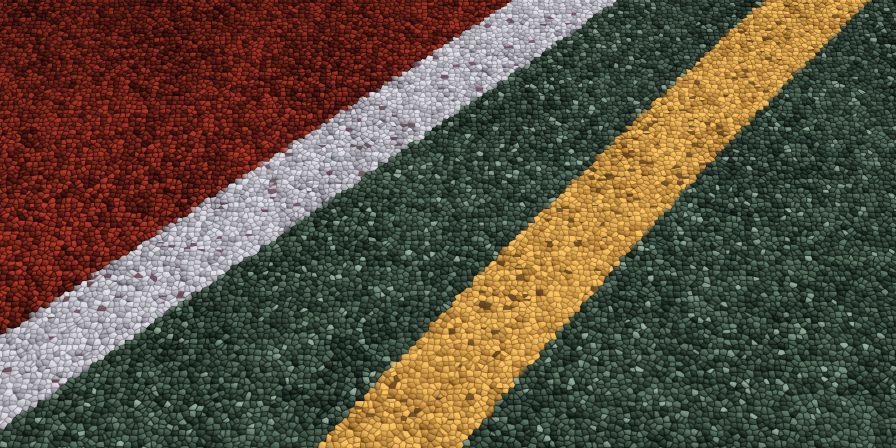
This texture is drawn by a Shadertoy shader. Its source:

```glsl
// Rubber granule sports ground: red and green fields with a white and a yellow painted line.

vec2 hash2(vec2 cell) {
    vec3 h = fract(cell.xyx * vec3(0.1031, 0.1030, 0.0973));
    h += dot(h, h.yzx + 33.33);
    return fract((h.xx + h.yz) * h.zy);
}

// Nearest granule: xy = vector to its centre, z = distance to its border, w = random value
vec4 granule(vec2 q) {
    vec2 cell = floor(q), nearest = vec2(0.0);
    float first = 9.0, second = 9.0, seed = 0.0;
    for (int j = -1; j <= 1; j++)
    for (int i = -1; i <= 1; i++) {
        vec2 id = cell + vec2(i, j);
        vec2 rnd = hash2(id);
        vec2 toCentre = id + 0.1 + 0.8 * rnd - q;
        float d = length(toCentre);
        if (d < first) {
            second = first;
            first = d;
            nearest = toCentre;
            seed = hash2(id + 71.0).x;
        } else {
            second = min(second, d);
        }
    }
    return vec4(nearest, second - first, seed);
}

float layeredSines(vec2 p) {
    float sum = 0.0, amp = 0.5;
    for (int i = 0; i < 4; i++) {
        sum += amp * sin(p.x + 1.7 * sin(p.y)) * cos(p.y - 0.6 * p.x);
        p = mat2(1.5, 1.1, -1.1, 1.5) * p + 2.3;
        amp *= 0.6;
    }
    return sum;
}

vec3 ground(vec2 p) {
    // Granules shrink slightly toward the far, upper side
    float density = 66.0 / (1.0 - 0.22 * p.y);
    vec4 g = granule(vec2(p.x - 1.0, 1.12 * p.y) * density + 200.0);
    vec2 centre = p + g.xy / density;
    float seed = g.w;

    // Stripe masks are taken near granule centres, giving crumbly borders
    vec2 s = mix(p, centre, 0.75);
    float soft = 0.003;
    float red = smoothstep(-soft, soft, s.y - 0.25 - 0.654 * s.x);
    float aboveGreen = smoothstep(-soft, soft, s.y - 0.042 - 0.694 * s.x);
    float white = aboveGreen * (1.0 - red);
    float bend = 0.1 * s.y * (1.0 - s.y);
    float leftEdge = 0.708 + 0.998 * s.y - bend;
    float rightEdge = 1.029 + 0.911 * s.y - bend;
    float yellow = smoothstep(-soft, soft, s.x - leftEdge)
                 * smoothstep(-soft, soft, rightEdge - s.x);
    float paint = max(white, yellow);

    // Tilted facets, random brightness and shadowed gaps
    float tilt = dot(g.xy, vec2(-0.45, -0.75));
    float lit = 0.22 + 0.62 * seed + 0.55 * tilt;
    lit *= mix(0.25, 1.15, smoothstep(0.0, 0.30, g.z));
    lit += 0.10 * layeredSines(p * 9.0) + 0.10 * layeredSines(p * 47.0);
    lit = clamp(lit, 0.0, 1.0);
    lit = mix(lit, sqrt(lit), paint * 0.85);

    // Shadow and light colour of each material
    vec3 shade = vec3(0.045, 0.085, 0.062), light = vec3(0.37, 0.47, 0.40);
    shade = mix(shade, vec3(0.12, 0.03, 0.025), red);
    light = mix(light, vec3(0.72, 0.23, 0.16), red);
    shade = mix(shade, vec3(0.36, 0.35, 0.39), white);
    light = mix(light, vec3(0.88, 0.88, 0.91), white);
    shade = mix(shade, vec3(0.42, 0.25, 0.07), yellow);
    light = mix(light, vec3(0.98, 0.77, 0.39), yellow);
    vec3 col = mix(shade, light, lit);

    // Sparse glints on rubber, worn chips in the paint
    float chip = hash2(floor(centre * 300.0)).y;
    col += (1.0 - aboveGreen) * (1.0 - yellow) * 0.22 * smoothstep(0.88, 1.0, seed) * lit;
    float wear = 0.025 + 0.06 * smoothstep(0.3, 0.0, distance(p, vec2(1.42, 0.70))) * yellow;
    float worn = paint * step(chip, wear);
    col = mix(col, mix(vec3(0.30, 0.20, 0.10), vec3(0.34, 0.20, 0.24), white), worn * 0.75);

    // Broad light falloff: red dims to the upper left
    col *= 1.0 - 0.22 * red * smoothstep(0.4, 1.3, p.y - 0.45 * p.x);
    col *= 1.0 - 0.10 * (1.0 - paint) * smoothstep(0.5, 1.0, p.y);
    return col;
}

void mainImage(out vec4 fragColor, in vec2 fragCoord) {
    // Four samples per pixel smooth the granules
    vec3 col = vec3(0.0);
    for (int k = 0; k < 4; k++) {
        vec2 jitter = vec2(k & 1, k >> 1) * 0.5 - 0.25;
        col += ground((fragCoord + jitter) / iResolution.y);
    }
    fragColor = vec4(col * 0.25, 1.0);
}
```
